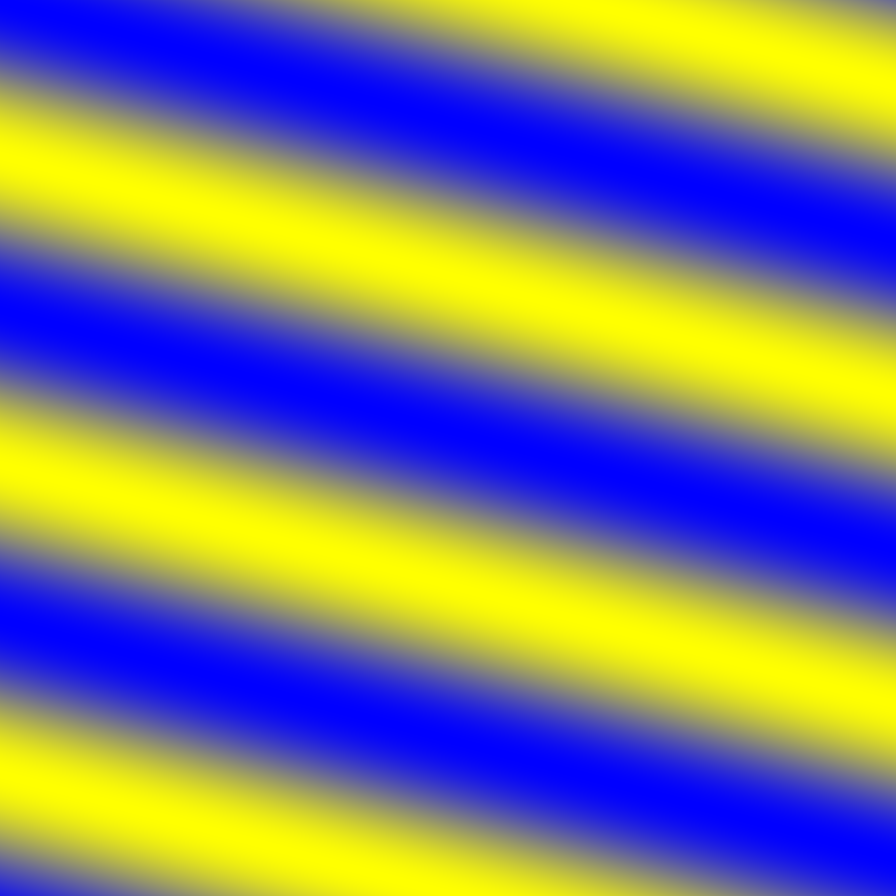
A Shadertoy shader for this background:

```glsl
// Soft diagonal stripes blending between yellow and blue in a sine wave.

const vec3  YELLOW       = vec3(1.0, 1.0, 0.0);
const vec3  BLUE         = vec3(0.0, 0.0, 1.0);
const float STRIPE_COUNT = 3.0;    // full yellow-blue cycles per canvas height, across the stripes
const float TILT_DEGREES = 15.0;   // downward slope of the stripes, left to right
const float PHASE        = 0.395;  // offset of the first yellow crest, in cycles
const float TAU          = 6.2831853;

// Yellow amount: 1 on a crest, 0 in a trough
float stripeWave(vec2 p) {
    float tilt = radians(TILT_DEGREES);
    vec2 across = vec2(sin(tilt), cos(tilt));
    float cycles = STRIPE_COUNT * dot(p, across) - PHASE;
    return 0.5 + 0.5 * cos(TAU * cycles);
}

void mainImage(out vec4 fragColor, in vec2 fragCoord) {
    vec2 uv = fragCoord / iResolution.y;
    fragColor = vec4(mix(BLUE, YELLOW, stripeWave(uv)), 1.0);
}
```
